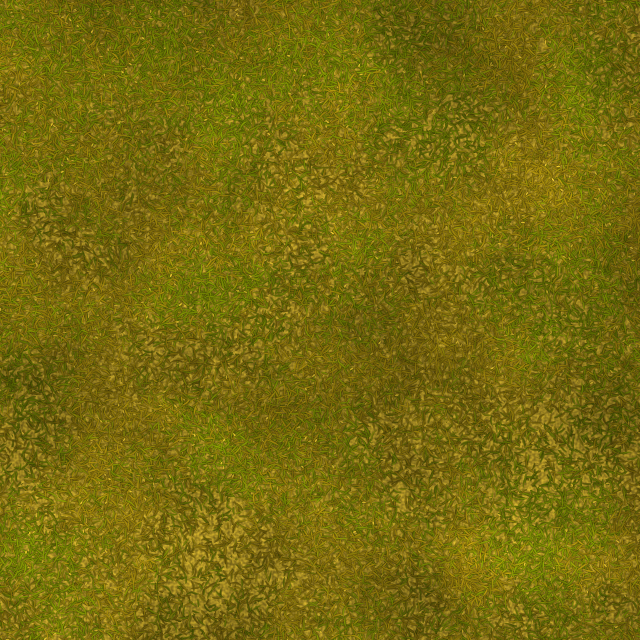
Write a WebGL 2 fragment shader that draws this texture.

```glsl
#version 300 es
precision highp float;
// Worn meadow turf: short curved grass blades and straw scattered over dry soil.
uniform vec2 u_resolution;
out vec4 fragColor;

vec4 hash4(vec2 p) {
    vec4 q = fract(p.xyxy * vec4(0.1031, 0.1030, 0.0973, 0.1099));
    q += dot(q, q.wzxy + 33.33);
    return fract((q.xxyz + q.yzzw) * q.zywx);
}

float cornerSlope(vec2 corner, vec2 offset) {
    float angle = 6.2832 * hash4(corner + 71.0).x;
    return dot(vec2(cos(angle), sin(angle)), offset);
}

float gradientNoise(vec2 p) {
    vec2 i = floor(p), f = p - i;
    vec2 s = f * f * f * (f * (f * 6.0 - 15.0) + 10.0);
    vec2 e = vec2(1.0, 0.0);
    return mix(mix(cornerSlope(i, f), cornerSlope(i + e, f - e), s.x),
               mix(cornerSlope(i + e.yx, f - e.yx), cornerSlope(i + 1.0, f - 1.0), s.x), s.y);
}

float fbm(vec2 p) {
    float sum = 0.0, amplitude = 1.0;
    for (int i = 0; i < 4; i++) {
        sum += amplitude * gradientNoise(p);
        p = mat2(1.6, 1.2, -1.2, 1.6) * p + 13.7;
        amplitude *= 0.55;
    }
    return sum;
}

// Dry soil with fine grains.
vec3 soil(vec2 uv) {
    float grain = gradientNoise(uv * 240.0) + 0.6 * gradientNoise(uv * 130.0 + 31.0);
    return vec3(0.57, 0.48, 0.12) * (1.0 + 0.40 * grain);
}

// Paints one sheet of blades, at most one per cell, over the colour below.
vec3 bladeSheet(vec3 color, vec2 uv, float sheet, float cover, float greenness) {
    const float cells = 78.0;
    float turn = sheet * 0.83;
    vec2 p = mat2(cos(turn), sin(turn), -sin(turn), cos(turn)) * uv * cells + sheet * 37.3 + 150.0;
    vec2 base = floor(p);
    float pixel = cells / u_resolution.y;

    for (int y = -1; y <= 1; y++)
    for (int x = -1; x <= 1; x++) {
        vec2 cell = base + vec2(x, y);
        vec4 place = hash4(cell + sheet * 19.0);
        if (place.w > cover) continue;
        vec4 look = hash4(cell + sheet * 23.0 + 211.0);
        bool straw = look.w > 0.95;

        // Blade space: x runs along the blade, y across its bent spine.
        vec2 d = p - cell - place.xy;
        float angle = 6.2832 * place.z;
        vec2 q = vec2(dot(d, vec2(cos(angle), sin(angle))), dot(d, vec2(-sin(angle), cos(angle))));
        float halfLength = straw ? 0.25 : mix(0.45, 0.92, look.x);
        float along = q.x / halfLength;
        if (abs(along) > 1.0) continue;
        q.y += (look.z - 0.5) * 0.8 * (q.x * q.x - 0.15);

        float taper = (1.0 - along * along) * (1.0 - 0.35 * along);
        float edge = abs(q.y) - 0.10 * taper;
        float mask = smoothstep(0.65, -0.65, edge / pixel) * smoothstep(0.0, 0.35, taper);
        float shadow = smoothstep(0.13, 0.0, edge) * smoothstep(0.0, 0.6, taper);

        // Blade colour, lit on one flank, darker at the root and over bare soil.
        float green = smoothstep(-0.30, 0.30, greenness - look.y);
        vec3 tint = mix(vec3(0.49, 0.41, 0.035), vec3(0.375, 0.43, 0.008), green);
        if (straw) tint = vec3(0.66, 0.56, 0.13);
        float tone = mix(0.86, 1.17, fract(look.x * 7.0 + look.z * 3.0));
        tone *= mix(0.93, 1.05, sheet / 8.0) * (1.0 + 0.07 * along);
        tone *= 1.0 + 0.12 * clamp(q.y / 0.09, -1.0, 1.0);
        tone *= mix(0.80, 1.07, smoothstep(0.3, 0.9, cover));

        color *= 1.0 - 0.18 * shadow;
        color = mix(color, tint * tone, mask * 0.94);
    }
    return color;
}

void main() {
    vec2 uv = gl_FragCoord.xy / u_resolution.y;

    // Broad patches of growth, hue and brightness.
    float cover = clamp(0.70 + 0.60 * fbm(uv * 5.0 + 4.0) + 0.20 * (uv.y - 0.5), 0.25, 1.0);
    float greenness = clamp(0.42 + 0.85 * fbm(uv * 4.0 + 23.0), 0.0, 1.0);
    float light = 1.06 + 0.25 * fbm(uv * 3.5 + 47.0);

    vec3 color = soil(uv);
    for (int i = 0; i < 9; i++) {
        color = bladeSheet(color, uv, float(i), cover, greenness);
    }
    fragColor = vec4(clamp(color * light, 0.0, 1.0), 1.0);
}
```
